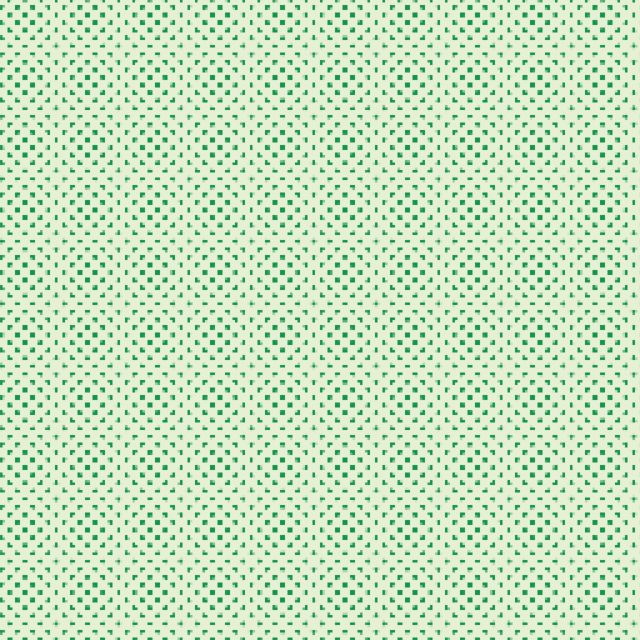
Write a WebGL 1 fragment shader that draws this pattern.

```glsl
precision highp float;

// Green checkerboard of round dots on pale cream, drawn on a coarse 256 x 256 grid.
// The 82-step dot lattice beats against the grid, so dots change from squares to
// hooks, ticks and specks in 10 x 10 round moire cells. Both lattices wrap at the edges.

uniform vec2 u_resolution;

// Ink in one grid square, from the distance of its center to the nearest dot.
float dotCoverage(vec2 square) {
  vec2 lattice = (square + 0.5 - vec2(10.0, 19.0)) * 82.0 / 256.0;
  // Diagonal axes turn the checkerboard into a plain square lattice.
  vec2 diagonal = 0.5 * vec2(lattice.x + lattice.y, lattice.x - lattice.y);
  vec2 offset = fract(diagonal + 0.5) - 0.5;
  float squaresAway = length(offset) * sqrt(2.0) * 256.0 / 82.0;
  return 1.0 - smoothstep(0.80, 1.10, squaresAway);
}

void main() {
  vec2 grid = gl_FragCoord.xy / u_resolution * 256.0 - 0.5;
  vec2 square = floor(grid);

  // Blend neighboring squares over a narrow band to soften their edges.
  vec2 blend = smoothstep(0.2, 0.8, fract(grid));
  float lower = mix(dotCoverage(square), dotCoverage(square + vec2(1.0, 0.0)), blend.x);
  float upper = mix(dotCoverage(square + vec2(0.0, 1.0)), dotCoverage(square + 1.0), blend.x);
  float ink = mix(lower, upper, blend.y);

  vec3 cream = vec3(0.90, 0.94, 0.83);
  vec3 green = vec3(0.07, 0.58, 0.29);
  gl_FragColor = vec4(mix(cream, green, ink), 1.0);
}
```
